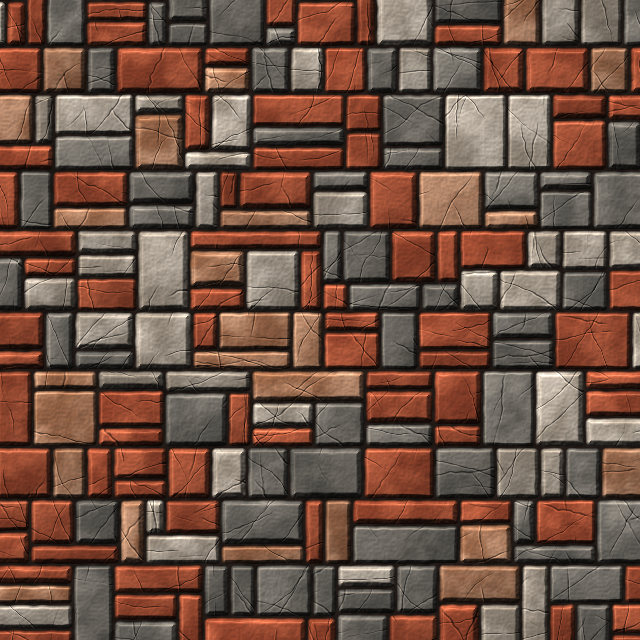
This texture is drawn by a three.js fragment shader. Its source:

```glsl
varying vec2 vUv;

float hash(vec2 p) {
  return fract(sin(dot(p, vec2(127.1, 311.7))) * 43758.5453);
}

float noise(vec2 p) {
  vec2 i = floor(p), f = fract(p);
  f = f * f * (3.0 - 2.0 * f);
  return mix(mix(hash(i), hash(i + vec2(1, 0)), f.x),
             mix(hash(i + vec2(0, 1)), hash(i + vec2(1, 1)), f.x), f.y);
}

float fbm(vec2 p) {
  float sum = 0.0, amp = 0.5;
  for (int i = 0; i < 4; i++) {
    sum += amp * noise(p);
    p = p * 2.07 + 11.3;
    amp *= 0.5;
  }
  return sum;
}

// Jittered 1D cells: returns both ends of the one holding x
float border(float i, float seed) {
  return i + 0.45 * (hash(vec2(i, seed)) - 0.5);
}

vec2 span(float x, float seed) {
  float i = floor(x);
  if (x < border(i, seed)) i -= 1.0;
  else if (x >= border(i + 1.0, seed)) i += 1.0;
  return vec2(border(i, seed), border(i + 1.0, seed));
}

// Courses of blocks, each block cut again into stones
void findStone(vec2 uv, out vec2 lo, out vec2 hi) {
  vec2 row = span(uv.y * 9.5, 3.0) / 9.5;
  float shift = 7.0 * hash(row);
  vec2 col = (span(uv.x * 5.5 + shift, floor(row.x * 40.0)) - shift) / 5.5;
  lo = vec2(col.x, row.x);
  hi = vec2(col.y, row.y);
  for (int k = 0; k < 4; k++) {
    vec2 size = hi - lo;
    vec2 key = lo * 17.0 + hi * 5.3 + float(k);
    if (size.x * size.y < 0.0045 + 0.008 * hash(key + 2.0)) break;
    bool upright = size.x * mix(0.5, 1.0, hash(key + 4.0)) > size.y;
    float len = upright ? size.x : size.y;
    if (len < 0.066) break;
    float margin = 0.031 / len;
    float at = clamp(mix(0.15, 0.85, hash(key)), margin, 1.0 - margin);
    vec2 cut = mix(lo, hi, at);
    if (upright) {
      if (uv.x < cut.x) hi.x = cut.x; else lo.x = cut.x;
    } else {
      if (uv.y < cut.y) hi.y = cut.y; else lo.y = cut.y;
    }
  }
}

// Long fine fractures: dark core, lit lower lip
float cracks(vec2 p, vec2 halfSize, float id) {
  float relief = 0.0;
  for (int i = 0; i < 4; i++) {
    vec2 key = vec2(id * 31.0, float(i) * 3.7);
    float angle = 3.1416 * (1.0 + hash(key));
    vec2 across = vec2(cos(angle), sin(angle));
    vec2 center = halfSize * (vec2(hash(key + 1.0), hash(key + 2.0)) * 1.6 - 0.8);
    float d = dot(p - center, across) + 0.014 * (noise(p * 22.0 + key) - 0.5)
            + 0.003 * (noise(p * 110.0 + key) - 0.5);
    float fade = smoothstep(0.42, 0.65, noise(p * 15.0 + key * 5.0));
    float groove = 1.0 - smoothstep(0.0002, 0.0014, abs(d));
    float lip = 1.0 - smoothstep(0.0, 0.0016, abs(d - 0.0018));
    relief += fade * (0.25 * lip - 0.5 * groove);
  }
  return relief;
}

vec3 stoneColor(float id, float blotch) {
  float pick = hash(vec2(id, 5.1));
  vec3 red = mix(vec3(0.50, 0.23, 0.15), vec3(0.67, 0.34, 0.23), blotch);
  vec3 tan_ = mix(vec3(0.51, 0.34, 0.24), vec3(0.70, 0.53, 0.42), blotch);
  vec3 pale = mix(vec3(0.52, 0.48, 0.43), vec3(0.70, 0.66, 0.61), blotch);
  vec3 slate = mix(vec3(0.34, 0.33, 0.31), vec3(0.46, 0.44, 0.41), blotch);
  vec3 c = pick < 0.36 ? red : pick < 0.53 ? tan_ : pick < 0.77 ? pale : slate;
  return c * mix(0.9, 1.08, hash(vec2(id, 8.3)));
}

void main() {
  vec2 lo, hi;
  findStone(vUv, lo, hi);
  float id = hash(lo * 13.0 + hi * 7.0);
  vec2 halfSize = 0.5 * (hi - lo) - 0.0018;
  vec2 p = vUv - 0.5 * (lo + hi);

  // Rounded outline with a slightly worn edge
  vec2 worn = p + 0.0016 * (vec2(noise(vUv * 75.0), noise(vUv * 75.0 + 40.0)) - 0.5);
  vec2 q = abs(worn) - halfSize + 0.006;
  float d = length(max(q, 0.0)) + min(max(q.x, q.y), 0.0) - 0.006;
  vec2 slope = min(q.x, q.y) > 0.0 ? normalize(q)
             : q.x > q.y ? vec2(1, 0) : vec2(0, 1);
  slope *= sign(worn);

  // Chamfer around a flat face, lit from the upper left
  float width = mix(0.006, 0.011, hash(vec2(id, 2.7)));
  float bevel = smoothstep(-width, -0.6 * width, d);
  vec3 normal = normalize(vec3(slope * bevel * 0.85, 1.0));
  float light = dot(normal, normalize(vec3(-0.4, 0.65, 0.85))) / 0.744;
  light += 0.1 * dot(p / halfSize, vec2(-0.6, 0.7));

  // Gentle relief and fine grain
  vec2 toLight = vec2(-0.0025, 0.0035);
  vec2 local = vUv + id * 9.0;
  float bump = fbm(local * 60.0) - fbm((local + toLight) * 60.0);
  float grain = noise(local * 300.0) - noise((local + toLight * 0.6) * 300.0);
  light += 0.4 * bump + 0.14 * grain + cracks(p, halfSize, id);

  vec3 stone = stoneColor(id, smoothstep(0.25, 0.7, fbm(local * 22.0)));
  stone *= max(light, 0.15);

  // Bright crease along the upper edges
  float crease = 1.0 - smoothstep(0.0, 0.0016, abs(d + 0.6 * width));
  stone += vec3(0.18, 0.15, 0.12) * crease * max(dot(slope, vec2(-0.6, 0.9)), 0.0);
  stone *= 1.0 - 0.45 * smoothstep(-0.0035, 0.0, d);

  vec3 mortar = vec3(0.13, 0.10, 0.085) * (0.5 + 0.9 * fbm(vUv * 90.0));
  gl_FragColor = vec4(mix(stone, mortar, smoothstep(-0.001, 0.0012, d)), 1.0);
}
```
